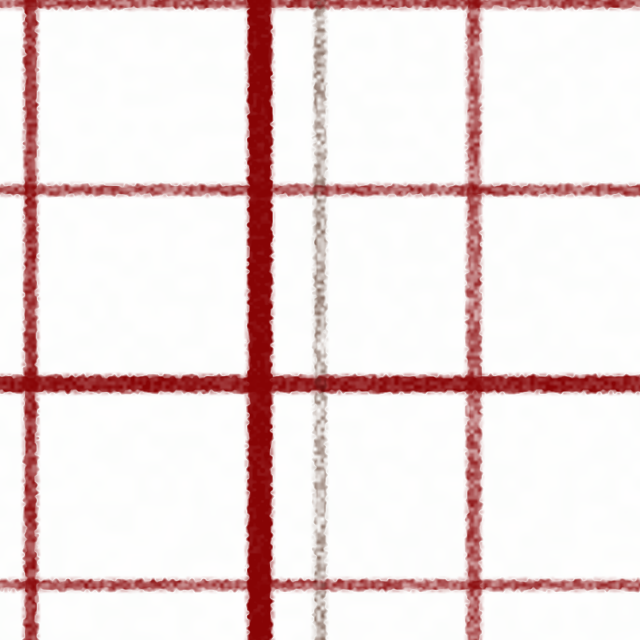
Write a three.js fragment shader that draws this pattern.

```glsl
#define GRAIN 165.0
#define FRAY 0.006
#define SOFT 0.0032
#define HALO 0.008
#define PAPER vec3(0.993, 0.994, 0.992)
#define RED vec3(0.53, 0.015, 0.02)
#define BROWN vec3(0.42, 0.29, 0.23)

varying vec2 vUv;

float hash(vec2 p) {
  return fract(sin(dot(p, vec2(127.1, 311.7))) * 43758.5453);
}

float noise(vec2 p) {
  vec2 i = floor(p);
  vec2 f = smoothstep(0.0, 1.0, fract(p));
  float bottom = mix(hash(i), hash(i + vec2(1.0, 0.0)), f.x);
  float top = mix(hash(i + vec2(0.0, 1.0)), hash(i + vec2(1.0)), f.x);
  return mix(bottom, top, f.y);
}

// Coverage of one yarn: mottled body, frayed edge and pale loose fibres
float yarn(float offset, float halfWidth, float ink, vec2 uv) {
  float d = abs(offset) - halfWidth;
  float edge = noise(uv * GRAIN);
  float mottle = noise(uv * GRAIN + 71.3) - 0.5;
  float slub = noise(uv * 22.0 + 13.7) - 0.5;
  float body = 1.0 - smoothstep(-SOFT, SOFT, d + (edge - 0.5) * FRAY);
  float fibres = 1.0 - smoothstep(0.0, HALO, d);
  float shade = ink + (mottle + 0.25 * slub) * (1.15 - ink);
  return max(body * clamp(shade, 0.0, 1.0), fibres * edge * edge * ink * 0.5);
}

void main() {
  float clear = 1.0;

  // Vertical red yarns, the middle one heavy
  for (int i = 0; i < 3; i++) {
    float n = float(i);
    float x = 0.048 + 0.358 * n - 0.0117 * n * (n - 1.0);
    bool heavy = i == 1;
    float halfWidth = heavy ? 0.0185 : 0.0095 + 0.0005 * n;
    float ink = heavy ? 1.0 : 0.77 - 0.08 * n;
    clear *= 1.0 - yarn(vUv.x - x, halfWidth, ink, vUv);
  }

  // Horizontal red yarns, slightly closer toward the top
  for (int i = 0; i < 4; i++) {
    float n = float(i);
    float y = 0.086 + 0.314 * n - 0.0055 * n * (n - 1.0);
    bool heavy = i == 1;
    float halfWidth = heavy ? 0.0125 : 0.0075;
    float ink = heavy ? 0.9 : 0.66;
    clear *= 1.0 - yarn(vUv.y - y, halfWidth, ink, vUv + 3.1);
  }

  // Paper with a faint tint, then the thin brown yarn and the red ones
  vec3 color = PAPER + (noise(vUv * 45.0) - 0.5) * vec3(0.012, 0.008, 0.01);
  float brown = yarn(vUv.x - 0.5, 0.0085, 0.43, vUv + 7.7);
  color = mix(color, BROWN, brown);
  vec3 red = RED * (1.0 - 0.35 * brown);
  color = mix(color, red, 1.0 - clear);

  gl_FragColor = vec4(color, 1.0);
}
```
